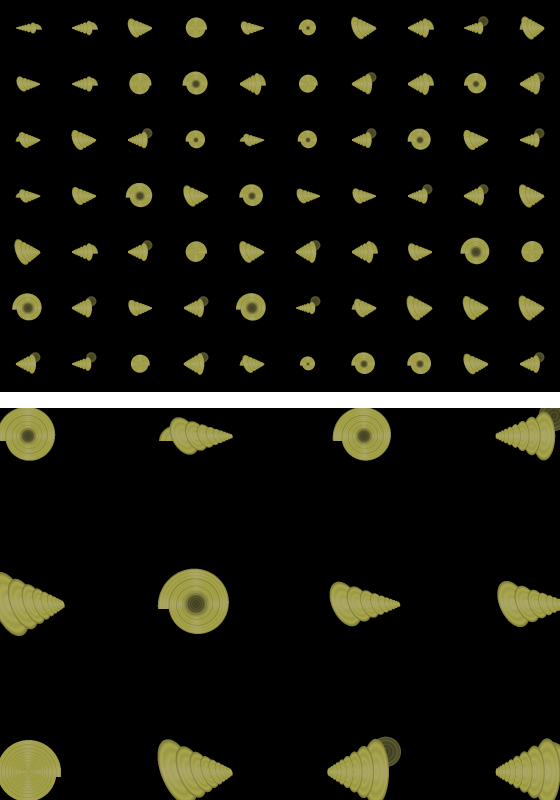
Top: the whole. Bottom: its middle third, enlarged.
Reproduce this pattern procedurally as a WebGL 2 fragment shader.

```glsl
#version 300 es
precision highp float;
// A grid of small olive spiral shells on black, each seen from a random side.
// Side views stack shrinking tilted ellipses towards the tip; end views are
// discs bounded by a logarithmic spiral. Shells stay inside cells, so it tiles.

#define REPEATS vec2(10.0, 7.0)
#define WHORLS 10
#define SHRINK 0.77
#define THREADS 3.0
#define TIP_X -0.24
#define CUT_Y -0.03
#define SAMPLES 3

uniform vec2 u_resolution;
out vec4 fragColor;

const float TAU = 6.2831853;
const vec3 BLACK = vec3(0.0);
const vec3 OLIVE = vec3(0.66, 0.65, 0.29);
const vec3 PALE = vec3(0.72, 0.70, 0.49);
const vec3 HOLLOW = vec3(0.42, 0.41, 0.21);
const vec3 SHADOW = vec3(0.14, 0.14, 0.08);

vec3 hash32(vec2 p) {
  vec3 q = fract(p.xyx * vec3(0.1031, 0.1030, 0.0973));
  q += dot(q, q.yxz + 33.33);
  return fract((q.xxy + q.yzz) * q.zyx);
}

// Shell surface: fine threads across a whorl (m = 0..1), darker at its seam
vec3 skin(float m, float glint) {
  float thread = 0.5 + 0.5 * cos(TAU * THREADS * m);
  vec3 c = mix(OLIVE, PALE, glint * (0.4 + 0.6 * thread));
  return c * (1.0 - 0.08 * thread - 0.2 * smoothstep(0.82, 1.0, m));
}

// Dark opening with concentric rings (m = 0 centre, 1 rim)
vec3 opening(float m) {
  float ring = 0.5 + 0.5 * cos(TAU * 4.0 * m);
  return mix(SHADOW, HOLLOW, 0.3 + 0.3 * ring + 0.35 * m * m);
}

// Side view with the tip on the left
vec3 cone(vec2 p, float halfHeight, float reach, float tilt, vec2 lip, bool mouth) {
  vec3 c = BLACK;
  float halfWidth = (0.05 + 0.28 * halfHeight) * (0.75 + 0.8 * tilt);

  // Round mouth behind the body
  float rim = length(p - vec2(0.13, 0.12)) / 0.09;
  if (mouth && rim < 1.0) c = opening(rim);

  // Flared lip, cut flat underneath
  float flare = length((p - vec2(0.11, CUT_Y)) / max(lip, 1e-4));
  if (flare < 1.0 && p.y > CUT_Y && p.x > 0.08) c = skin(flare, 0.15);

  // Whorls, from the widest to the tip
  float s = 1.0;
  for (int i = 0; i < WHORLS; i++) {
    vec2 e = p - vec2(TIP_X + reach * s, 0.0);
    e.x -= tilt * e.y;
    e /= vec2(halfWidth * s, halfHeight * pow(s, 0.92));
    float m = length(e);
    if (m < 1.0) c = skin(m, 0.8 * exp(-7.0 * e.y * e.y));
    s *= SHRINK;
  }
  return c;
}

// End view: the spiral edge starts at a flat cut on the left
vec3 disc(vec2 p, float radius, float ratio, float hole) {
  float r = max(length(p), 1e-3);
  float turn = fract(0.5 - atan(p.y - CUT_Y, p.x) / TAU);
  float whorl = log(r / radius) / log(ratio) - turn;
  if (whorl < 0.0) return BLACK;
  if (r < hole) return opening(r / hole);
  float rays = pow(cos(2.0 * atan(p.y, p.x)), 8.0);
  vec3 c = skin(1.0 - fract(whorl), 0.7 * rays);
  float inner = hole > 0.0 ? 1.0 - smoothstep(hole, hole * 1.6, r) : 0.0;
  return mix(c, HOLLOW, 0.8 * inner);
}

// Picks the view and the size of the shell in each cell
vec3 shell(vec2 grid) {
  vec3 h = hash32(mod(floor(grid), REPEATS) + 7.0);
  vec2 p = fract(grid) - 0.5;
  vec2 flipped = vec2(-p.x, p.y);
  float size = h.y;
  float tall = mix(0.10, 0.23, size);
  float slim = mix(0.09, 0.20, sqrt(size));

  if (h.x < 0.40) {
    bool lipped = h.z < 0.3;
    vec2 lip = lipped ? vec2(0.11, 0.85 * tall) : vec2(0.0);
    return cone(flipped, tall, lipped ? 0.31 : 0.35, 0.3, lip, false);
  }
  if (h.x < 0.52) return cone(p, slim, 0.33, 0.0, vec2(0.14, slim + 0.01), false);
  if (h.x < 0.72) return cone(p, slim, 0.31, 0.0, vec2(0.0), true);
  if (h.x < 0.81) return disc(flipped, mix(0.16, 0.21, size), 0.86, 0.0);
  float radius = mix(0.14, 0.30, size);
  return disc(p, radius, 0.72, radius * radius);
}

void main() {
  // Average a small grid of samples per pixel for smooth edges
  vec3 sum = BLACK;
  for (int j = 0; j < SAMPLES; j++)
    for (int i = 0; i < SAMPLES; i++) {
      vec2 offset = (vec2(i, j) + 0.5) / float(SAMPLES) - 0.5;
      sum += shell((gl_FragCoord.xy + offset) / u_resolution * REPEATS);
    }
  fragColor = vec4(sum / float(SAMPLES * SAMPLES), 1.0);
}
```
